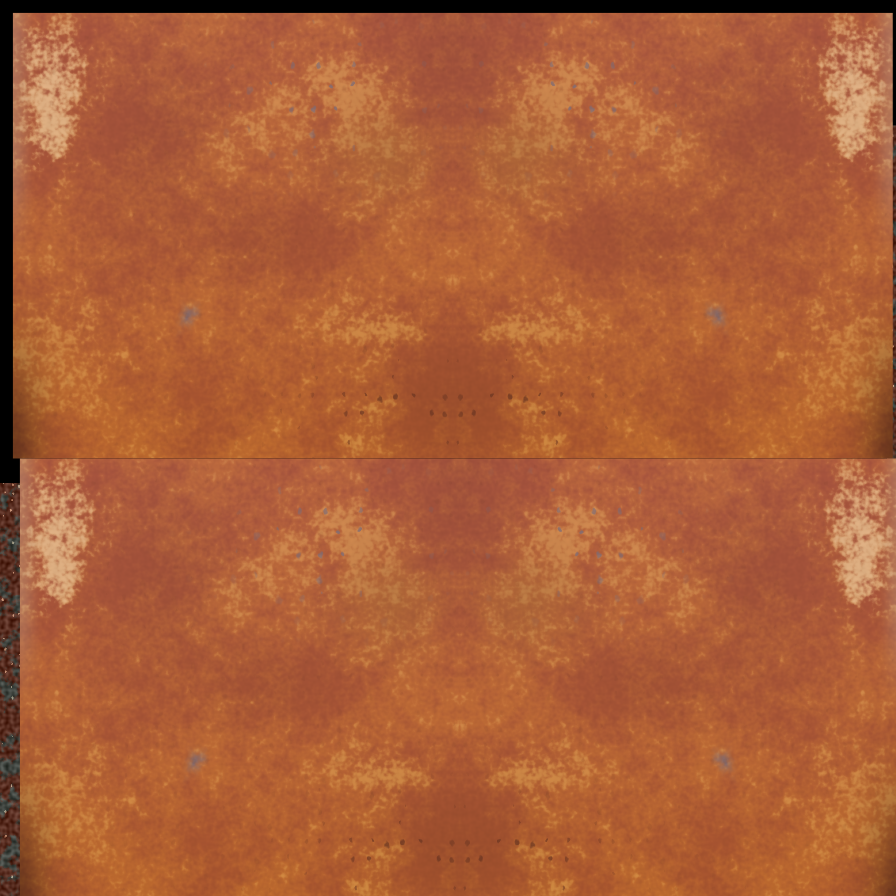
This texture is drawn by a WebGL 2 fragment shader. Its source:

```glsl
#version 300 es
precision highp float;

uniform vec2 u_resolution;
out vec4 fragColor;

vec2 hash2(vec2 cell) {
  uvec2 n = uvec2(ivec2(cell) + 4096);
  uint h = n.x * 1597334677u ^ n.y * 3812015801u;
  h = (h ^ (h >> 15)) * 2246822519u;
  h ^= h >> 13;
  uint k = h * 3266489917u;
  k ^= k >> 16;
  return vec2(h & 65535u, k & 65535u) / 65535.0;
}

float cornerSlope(vec2 cell, vec2 offset) {
  float angle = 6.28318 * hash2(cell).x;
  return dot(vec2(cos(angle), sin(angle)), offset);
}

// Gradient noise, roughly -1 to 1
float noise(vec2 p) {
  vec2 i = floor(p), f = p - i;
  vec2 u = f * f * f * (f * (f * 6.0 - 15.0) + 10.0);
  float low = mix(cornerSlope(i, f), cornerSlope(i + vec2(1, 0), f - vec2(1, 0)), u.x);
  float high = mix(cornerSlope(i + vec2(0, 1), f - vec2(0, 1)), cornerSlope(i + 1.0, f - 1.0), u.x);
  return 1.5 * mix(low, high, u.y);
}

float fbm(vec2 p) {
  float sum = 0.0, weight = 0.5;
  for (int i = 0; i < 5; i++) {
    sum += weight * noise(p);
    p = mat2(1.6, 1.2, -1.2, 1.6) * p + 17.3;
    weight *= 0.6;
  }
  return sum;
}

float blob(vec2 p, vec2 centre, vec2 radius) {
  vec2 d = (p - centre) / radius;
  return exp(-dot(d, d));
}

// One irregular spot in some of the cells
float spots(vec2 p, float share) {
  vec2 cell = floor(p), r = hash2(cell);
  vec2 d = p - cell - mix(vec2(0.3), vec2(0.7), r);
  d += 0.08 * vec2(noise(p * 4.0), noise(p * 4.0 + 31.0));
  float size = mix(0.1, 0.24, r.y);
  float present = step(hash2(cell + 57.0).x, share);
  return present * (1.0 - smoothstep(size * 0.4, size, length(d * vec2(1.2, 0.85))));
}

float box(vec2 p, vec2 low, vec2 high) {
  vec2 soft = 0.5 / u_resolution;
  vec2 inside = smoothstep(low - soft, low + soft, p) * (1.0 - smoothstep(high - soft, high + soft, p));
  return inside.x * inside.y;
}

// Rusted sheet; m.x is the distance from the mirror axis, m.y runs down
vec3 rust(vec2 m) {
  vec2 warped = m + 0.025 * vec2(fbm(m * 14.0), fbm(m * 14.0 + 40.0));
  float broad = fbm(m * 9.0 + 3.0);
  float mottle = fbm(m * 38.0 + 11.0);
  float grain = 0.6 * noise(m * 130.0) + 0.5 * noise(m * 235.0 + 9.0);

  // Worn golden areas and deeper red areas
  float worn = blob(warped, vec2(0.12, 0.08), vec2(0.06, 0.045))
    + 0.6 * blob(warped, vec2(0.09, 0.16), vec2(0.07, 0.06))
    + blob(warped, vec2(0.09, 0.35), vec2(0.065, 0.035))
    + 0.8 * blob(warped, vec2(0.1, 0.465), vec2(0.045, 0.04))
    + 0.6 * blob(warped, vec2(0.225, 0.13), vec2(0.05, 0.05))
    + 0.6 * blob(warped, vec2(0.43, 0.37), vec2(0.07, 0.09));
  float pale = blob(warped, vec2(0.445, 0.06), vec2(0.055, 0.06))
    + blob(warped, vec2(0.455, 0.14), vec2(0.04, 0.05));
  float deep = blob(warped, vec2(0.0, 0.43), vec2(0.09, 0.07))
    + 0.7 * blob(warped, vec2(0.0, 0.04), vec2(0.07, 0.1))
    + 0.6 * blob(warped, vec2(0.33, 0.13), vec2(0.07, 0.1))
    + 0.5 * blob(warped, vec2(0.2, 0.25), vec2(0.08, 0.04));

  float tone = 0.42 + 0.55 * broad + 0.4 * mottle + 0.16 * grain + 0.3 * worn - 0.4 * deep;
  vec3 color = mix(vec3(0.65, 0.325, 0.205), vec3(0.74, 0.415, 0.205), smoothstep(0.0, 0.8, tone));
  float flecks = mottle * 0.7 + grain * 0.5 + broad * 0.4;
  float gold = smoothstep(0.35, 1.0, worn * 0.65 + pale * 0.6 + flecks + 0.12 - 0.3 * deep);
  color = mix(color, vec3(0.81, 0.55, 0.29), gold * 0.8);
  color = mix(color, vec3(0.88, 0.72, 0.53), 0.8 * smoothstep(0.4, 1.2, pale * 0.85 + flecks * 0.8) * min(pale * 1.5, 1.0));

  // Olive stain, mauve upper bloom, orange lower bloom
  color = mix(color, vec3(0.58, 0.38, 0.18), 0.3 * blob(warped, vec2(0.08, 0.16), vec2(0.06, 0.05)));
  color += vec3(0.0, 0.0, 0.035) * (1.0 - smoothstep(0.0, 0.35, m.y)) - vec3(0.0, 0.0, 0.025) * smoothstep(0.3, 0.5, m.y);

  // Bluish and dark pits
  float bluish = spots(m * 42.0, 0.45) * blob(m, vec2(0.14, 0.09), vec2(0.1, 0.07));
  bluish = max(bluish, blob(warped, vec2(0.293, 0.335), vec2(0.006, 0.009)));
  color = mix(color, vec3(0.5, 0.42, 0.45), 0.85 * bluish);
  float pits = spots(m * 55.0 + 7.0, 0.5) * (0.12 + blob(m, vec2(0.07, 0.45), vec2(0.09, 0.06)));
  color = mix(color, vec3(0.4, 0.2, 0.13), 0.65 * pits);

  // Hazy outer rim and shaded lower corner
  color = mix(color, vec3(0.72, 0.57, 0.48), 0.45 * smoothstep(0.465, 0.491, m.x) * (1.0 - smoothstep(0.15, 0.3, m.y)));
  color *= 1.0 - 0.4 * blob(m, vec2(0.5, 0.5), vec2(0.04, 0.12));
  return color * (1.0 + 0.035 * grain - 0.06 * deep);
}

void main() {
  vec2 p = gl_FragCoord.xy / u_resolution;
  p.y = 1.0 - p.y;

  // Dark corroded strips beside the sheets
  float decay = fbm(p * 45.0);
  vec3 corroded = mix(vec3(0.34, 0.17, 0.12), vec3(0.25, 0.27, 0.25), smoothstep(-0.05, 0.3, decay));
  corroded += 0.14 * noise(p * 190.0) + vec3(0.4, 0.36, 0.3) * spots(p * 110.0, 0.25);
  float strips = max(box(p, vec2(-1.0, 0.539), vec2(0.03, 2.0)), box(p, vec2(0.99, 0.14), vec2(2.0, 0.52)));
  vec3 color = corroded * strips;

  // Two stacked sheets, the lower one shifted right
  for (int row = 0; row < 2; row++) {
    vec2 corner = 0.0143 + float(row) * vec2(0.0078, 0.4974);
    vec2 local = p - corner;
    vec3 sheet = rust(vec2(abs(local.x - 0.491), local.y));
    color = mix(color, sheet, box(local, vec2(0.0), vec2(0.982, 0.4974)));
  }
  fragColor = vec4(clamp(color, 0.0, 1.0), 1.0);
}
```
